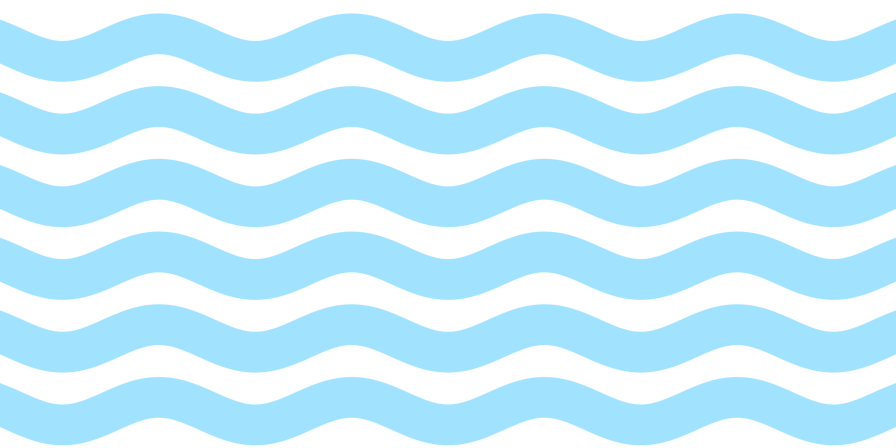
Write a Shadertoy shader that draws this pattern.

```glsl
// Six stacked pale blue wavy bands on white.
// Each band is a sine curve stroked at constant width: the closest point
// on the curve is found iteratively, giving a true distance for the edge.

const float TAU = 6.2831853;
const vec3 WHITE = vec3(1.0);
const vec3 SKY_BLUE = vec3(0.63, 0.886, 1.0);

// All lengths are fractions of the canvas height.
const float PERIOD = 0.4302;
const float AMPLITUDE = 0.0307;
const float HALF_WIDTH = 0.0455;
const float ROW_SPACING = 0.1623;
const float FIRST_ROW = 0.0823;
const float LAST_INDEX = 5.0;

// Height of the wave, with a trough at x = 0.
float wave(float x, float amplitude, float frequency) {
    return -amplitude * cos(frequency * x);
}

float waveSlope(float x, float amplitude, float frequency) {
    return amplitude * frequency * sin(frequency * x);
}

// Distance to the wave, by projecting repeatedly onto its tangent.
float waveDistance(vec2 p, float amplitude, float frequency) {
    float t = p.x;
    for (int i = 0; i < 8; i++) {
        vec2 tangent = vec2(1.0, waveSlope(t, amplitude, frequency));
        vec2 offset = p - vec2(t, wave(t, amplitude, frequency));
        t += dot(offset, tangent) / dot(tangent, tangent);
    }
    return length(p - vec2(t, wave(t, amplitude, frequency)));
}

// Moves a point into the frame of its nearest row, within a finite stack.
vec2 foldRows(vec2 p, float curveHeight, float spacing, float lastIndex) {
    float row = clamp(round((p.y - curveHeight) / spacing), 0.0, lastIndex);
    return vec2(p.x, p.y - row * spacing);
}

float strokeCoverage(float dist, float halfWidth, float pixel) {
    return 1.0 - smoothstep(-0.75 * pixel, 0.75 * pixel, dist - halfWidth);
}

void mainImage(out vec4 fragColor, in vec2 fragCoord) {
    float pixel = 1.0 / iResolution.y;
    float frequency = TAU / PERIOD;

    // Centred across, measured up from the midline of the lowest band
    vec2 p = vec2(fragCoord.x - 0.5 * iResolution.x, fragCoord.y) * pixel;
    p.y -= FIRST_ROW;

    // Repeat the band and stroke it
    p = foldRows(p, wave(p.x, AMPLITUDE, frequency), ROW_SPACING, LAST_INDEX);
    float dist = waveDistance(p, AMPLITUDE, frequency);
    float band = strokeCoverage(dist, HALF_WIDTH, pixel);

    fragColor = vec4(mix(WHITE, SKY_BLUE, band), 1.0);
}
```
